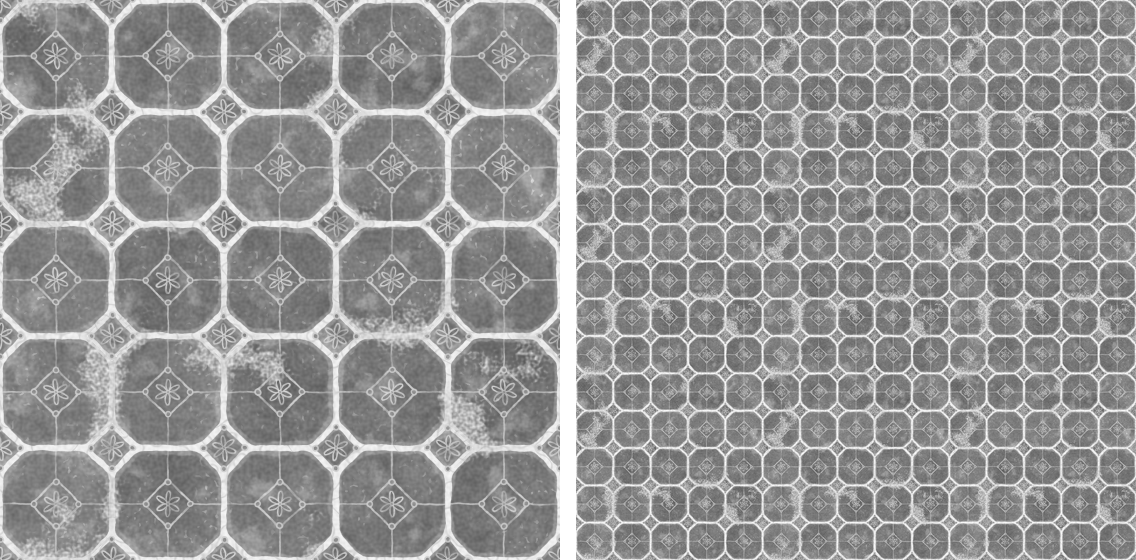
Left, the tile; right, the same tile 3 across and 3 down.
Write a three.js fragment shader that draws this pattern.

```glsl
// Worn octagon-and-dot floor: 5 x 5 grey octagons with small diamonds at the corners,
// drawn from distance functions in cell units. Wrapping gradient noise roughens the
// joints, fades the ornament, mottles the tiles and spreads patches of grainy plaster.

#define REPEATS 5.0
#define TILE_SHADE 0.47
#define LINE_SHADE 0.80
#define GROUT_SHADE 0.93
#define PLASTER_SHADE 0.74
#define CORNER_RADIUS 0.225
#define INNER_RADIUS 0.217
#define GROUT_HALF 0.027
#define LINE_HALF 0.009
#define PLASTER_LEVEL 0.40
#define WOBBLE 0.012

varying vec2 vUv;

vec2 hash2(vec2 p) {
  vec3 q = fract(p.xyx * vec3(0.1031, 0.1030, 0.0973));
  q += dot(q, q.yzx + 33.33);
  return fract((q.xx + q.yz) * q.zy);
}

// Gradient noise that wraps after a whole number of lattice cells.
float corner(vec2 cell, vec2 offset, float period, float seed) {
  float a = 6.2832 * hash2(mod(cell, period) + seed).x;
  return dot(vec2(cos(a), sin(a)), offset);
}

float noise(vec2 uv, float period, float seed) {
  vec2 p = uv * period, i = floor(p), f = p - i, e = vec2(1.0, 0.0);
  vec2 u = f * f * f * (f * (f * 6.0 - 15.0) + 10.0);
  float low = mix(corner(i, f, period, seed), corner(i + e, f - e, period, seed), u.x);
  float high = mix(corner(i + e.yx, f - e.yx, period, seed),
                   corner(i + 1.0, f - 1.0, period, seed), u.x);
  return mix(low, high, u.y);
}

float fbm(vec2 uv, float period, float seed) {
  float sum = 0.0, amp = 1.0;
  for (int i = 0; i < 5; i++) {
    sum += amp * noise(uv, period, seed + float(i) * 17.0);
    period *= 2.0;
    amp *= 0.55;
  }
  return sum;
}

float stroke(float d, float halfWidth) {
  float soft = fwidth(vUv.x) * REPEATS * 0.75;
  return 1.0 - smoothstep(halfWidth - soft, halfWidth + soft, d);
}

float diamond(vec2 p, float radius) {
  return (abs(p.x) + abs(p.y) - radius) * 0.7071;
}

// Distance to the centre of the nearest of four points on the axes.
float tipDistance(vec2 p, float radius) {
  p = abs(p);
  return length(vec2(max(p.x, p.y) - radius, min(p.x, p.y)));
}

// Distance to the outline of six looped petals.
float floret(vec2 p, float turn) {
  float a = mod(atan(p.x, p.y) + turn + 0.5236, 1.0472) - 0.5236;
  vec2 size = vec2(0.019, 0.050);
  vec2 q = length(p) * vec2(sin(a), cos(a)) - vec2(0.0, 0.062);
  float k = length(q / size);
  return abs(k * (k - 1.0) / (length(q / (size * size)) + 0.001));
}

void main() {
  vec2 uv = vUv;
  vec2 rough = vec2(fbm(uv, 20.0, 3.0), fbm(uv, 20.0, 151.0));
  vec2 p = uv * REPEATS + WOBBLE * rough;
  vec2 tile = fract(p) - 0.5, dot4 = fract(p + 0.5) - 0.5;
  vec2 tileRand = hash2(mod(floor(p), REPEATS) + 61.0);
  vec2 dotRand = hash2(mod(floor(p + 0.5), REPEATS) + 97.0);

  // Joints: cell edges outside the corner diamonds, and the diamond outlines.
  float dotEdge = diamond(dot4, CORNER_RADIUS);
  float inDot = step(dotEdge, 0.0);
  float cellEdge = min(abs(dot4.x), abs(dot4.y)) + inDot;
  float blend = max(0.04 - abs(abs(dotEdge) - cellEdge), 0.0);
  float joint = min(abs(dotEdge), cellEdge) - blend * blend * 6.0;

  // Tile surface: clouds, grain, pale specks and a shade per tile.
  float cloud = fbm(uv, 9.0, 211.0), grain = noise(uv, 150.0, 307.0);
  float wear = fbm(uv, 14.0, 401.0);
  float shade = TILE_SHADE + 0.07 * (mix(tileRand.x, dotRand.x, inDot) - 0.5);
  shade += 0.07 * cloud + 0.07 * grain + 0.05 * noise(uv, 60.0, 331.0);
  shade += 0.14 * smoothstep(0.1, 0.7, wear);
  shade += 0.16 * smoothstep(0.25, 0.5, noise(uv, 110.0, 347.0)) * smoothstep(-0.2, 0.5, cloud);

  // Chalky film along the joints.
  float film = 1.0 - smoothstep(0.0, 0.025, joint - 0.045 - 0.035 * wear);
  shade = mix(shade, 0.69 + 0.12 * grain, film * 0.5);

  // Ornament: inner diamond, spokes, rings and florets, unevenly faded.
  float inner = diamond(tile, INNER_RADIUS);
  float spoke = min(abs(tile.x), abs(tile.y)) + step(inner, 0.0);
  float ring = min(tipDistance(tile, 0.197), tipDistance(dot4, 0.183));
  float petals = min(floret(tile, 0.3 * (tileRand.y - 0.5)), floret(dot4, 0.3 * (dotRand.y - 0.5)));
  float lines = max(stroke(abs(inner), LINE_HALF), 0.8 * stroke(spoke, LINE_HALF * 0.85));
  lines = max(lines, stroke(petals, LINE_HALF * 0.8));
  lines *= mix(0.5, 1.0, smoothstep(-0.5, 0.25, fbm(uv, 24.0, 503.0)));
  shade = mix(shade, LINE_SHADE + 0.08 * grain, lines);

  // Plaster patches, gathered at the joints and thinner on the corner diamonds.
  float spread = fbm(uv, 4.0, 607.0) + 0.22 * exp(-12.0 * max(joint, 0.0)) + 0.15 * grain;
  float plaster = smoothstep(PLASTER_LEVEL - 0.05, PLASTER_LEVEL + 0.16, spread);
  plaster *= mix(0.92, 0.3, inDot);
  float crumbs = 0.28 * noise(uv, 170.0, 701.0) + 0.16 * noise(uv, 90.0, 719.0);
  shade = mix(shade, PLASTER_SHADE + crumbs, plaster);

  // Grout with ragged edges and faint seams, partly lost in the plaster.
  float width = GROUT_HALF + 0.009 * noise(uv, 10.0, 809.0) + 0.006 * noise(uv, 70.0, 823.0);
  float seam = 1.0 - smoothstep(0.0, 0.1, abs(noise(uv, 32.0, 839.0)));
  float grout = stroke(joint, width) * (1.0 - 0.45 * plaster);
  shade = mix(shade, GROUT_SHADE + 0.06 * grain - 0.09 * seam, grout);

  // Rings with dark holes sit on top of the lines.
  shade = mix(shade, 0.56 + 0.1 * grain, stroke(ring, 0.020) * (1.0 - 0.6 * plaster));
  shade = mix(shade, LINE_SHADE, 0.9 * stroke(abs(ring - 0.024), LINE_HALF * 0.8));

  gl_FragColor = vec4(vec3(clamp(shade, 0.0, 1.0)), 1.0);
}
```
